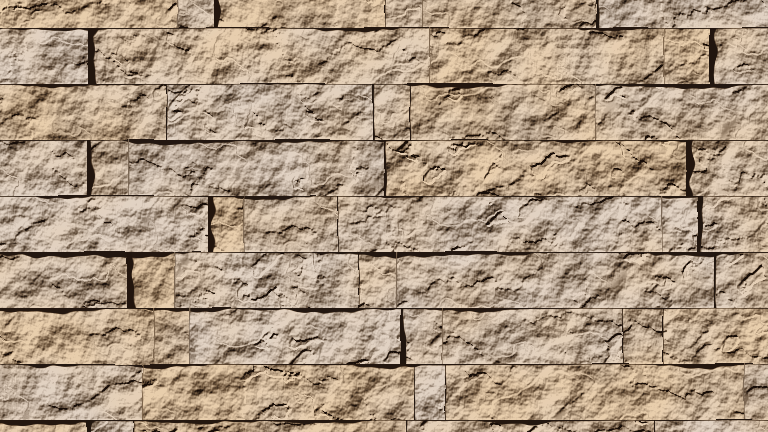
This texture is drawn by a WebGL 1 fragment shader. Its source:

```glsl
precision highp float;
// Split-face stone wall: level courses of long and short blocks under raking sun.
// Jittered joints give each block its span; gradient noise forms its rough relief,
// which is lit from the upper left and shaded by the joints around it.

uniform vec2 u_resolution;

const float COURSE = 0.1297;       // height of one course
const float BASE = 0.028;          // lowest full bed joint
const float SPACING = 0.62;        // mean distance between main joints
const vec2 SUN = vec2(-0.5, 0.86);
const vec3 UMBER = vec3(0.09, 0.05, 0.03);
const vec3 BROWN = vec3(0.41, 0.33, 0.25);
const vec3 CREAM = vec3(0.84, 0.77, 0.69);

float hash(vec2 q) {
  return fract(sin(dot(q, vec2(127.1, 311.7))) * 43758.5);
}

vec2 gradient(vec2 cell) {
  float angle = 6.2832 * hash(cell);
  return vec2(cos(angle), sin(angle));
}

float noise(vec2 q) {
  vec2 i = floor(q), f = q - i;
  vec2 u = f * f * f * (f * (f * 6.0 - 15.0) + 10.0);
  vec2 e = vec2(1.0, 0.0);
  float a = dot(gradient(i), f);
  float b = dot(gradient(i + e.xy), f - e.xy);
  float c = dot(gradient(i + e.yx), f - e.yx);
  float d = dot(gradient(i + e.xx), f - e.xx);
  return mix(mix(a, b, u.x), mix(c, d, u.x), u.y);
}

// Left and right joints of the block that holds x in this course
vec2 blockSpan(float x, float row) {
  vec2 span = vec2(-9.0, 9.0);
  float cell = floor(x / SPACING);
  for (int i = -2; i <= 2; i++) {
    vec2 id = vec2(cell + float(i), row);
    float joint = (id.x + 0.2 + 0.6 * hash(id + 3.7)) * SPACING;
    float gap = step(hash(id + 8.1), 0.4) * (0.07 + 0.04 * hash(id + 5.3));
    for (int k = 0; k < 2; k++) {
      float edge = joint + float(k) * gap;
      if (edge <= x) span.x = max(span.x, edge);
      else span.y = min(span.y, edge);
    }
  }
  return span;
}

// Rough face: fractal grain, broken ledges and clustered pits
float relief(vec2 q, float pitting) {
  float height = 0.0, freq = 13.0;
  for (int i = 0; i < 5; i++) {
    height += noise(q * freq + float(i) * 9.2) / freq;
    freq *= 2.0;
  }
  vec2 bent = q + 0.6 * height;
  float ledge = noise(bent * vec2(6.0, 10.0) + 4.3);
  height += 0.012 * smoothstep(-0.03, 0.03, ledge);
  float pit = noise(bent * vec2(17.0, 25.0) + 31.0);
  return height - 0.022 * pitting * smoothstep(0.22, 0.36, pit);
}

// Slope toward the sun: positive is lit, negative is shaded
float sunSlope(vec2 q, float pitting) {
  float reach = 0.004;
  return (relief(q, pitting) - relief(q + SUN * reach, pitting)) / reach;
}

// Coverage of a shadow of the given width, fading with distance
float shadow(float dist, float width, float soft) {
  return 1.0 - smoothstep(width - soft, width + soft, dist);
}

vec3 stoneColor(float tone) {
  vec3 low = mix(UMBER, BROWN, clamp(tone / 0.4, 0.0, 1.0));
  return mix(low, CREAM, clamp((tone - 0.4) / 0.6, 0.0, 1.12));
}

void main() {
  vec2 p = gl_FragCoord.xy / u_resolution.y;
  float soft = max(0.0014, 0.7 / u_resolution.y);

  // Course and block under this point, with slightly uneven edges
  float level = (p.y - BASE + 0.003 * noise(vec2(p.x * 5.0, p.y * 3.0))) / COURSE;
  float row = floor(level);
  float x = p.x + 0.003 * noise(p * 24.0);
  vec2 span = blockSpan(x, row);
  vec2 id = vec2(span.x, row);
  float seed = hash(id);
  float below = (level - row) * COURSE;
  float above = COURSE - below;

  // Relief lighting, with deeper shade than highlight
  vec2 q = p + vec2(19.0, 11.0) * seed;
  float pitting = smoothstep(-0.05, 0.3, noise(q * 4.0)) * (0.5 + seed);
  float slope = sunSlope(q, pitting);
  float tone = 0.87 + 0.1 * max(slope, 0.0) + 0.2 * min(slope, 0.0);
  tone += 0.07 * (hash(id + 2.4) - 0.5) + 0.1 * noise(p * 5.0);

  // Pale lower lip, then shadows from the course above and the block to the left
  tone += 0.08 * shadow(below, 0.004, 0.002);
  float overhang = noise(vec2(p.x * 4.0, row * 7.3)) + 0.25 * noise(p * 30.0);
  float bedWidth = 0.0022 + 0.028 * max(overhang - 0.08, 0.0);
  tone = mix(tone, 0.06, shadow(above, bedWidth, soft));
  float proud = smoothstep(0.65, 1.0, hash(id + 6.6));
  float sideWidth = 0.0022 + proud * (0.014 + 0.02 * noise(p * 20.0));
  float sideTone = mix(0.5, 0.05, step(0.4, hash(id + 6.6)));
  tone = mix(tone, sideTone, shadow(x - span.x, sideWidth, soft));

  // Warm or grey tint for each block, with soft mineral stains
  float warmth = clamp(hash(id + 1.9) + 0.7 * noise(p * 7.0 + 13.0), 0.0, 1.0);
  vec3 tint = mix(vec3(0.99, 1.0, 1.03), vec3(1.02, 0.98, 0.91), warmth);
  gl_FragColor = vec4(clamp(stoneColor(tone) * tint, 0.0, 1.0), 1.0);
}
```
